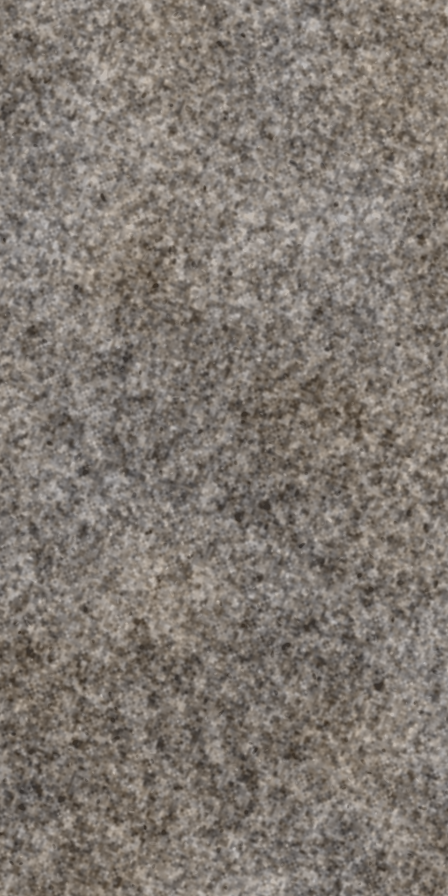
Reproduce this texture procedurally as a WebGL 2 fragment shader.

```glsl
#version 300 es
precision highp float;

// Weathered granite: fine mineral grain over soft cloudy stains.
// Rotated value-noise layers set the tone, jittered cells add dark pits and
// pale flecks, and a slow warm/cool noise tints the grey.

uniform vec2 u_resolution;
out vec4 fragColor;

// Frequencies are counts per canvas width; amplitudes are in tone units.
const vec3 STONE = vec3(0.502, 0.471, 0.441);
const float FINE_FREQ = 150.0, FINE_AMP = 0.22;
const float GRAIN_FREQ = 82.0, GRAIN_AMP = 0.27;
const float CLUMP_FREQ = 34.0, CLUMP_AMP = 0.15;
const float PATCH_FREQ = 10.0, PATCH_AMP = 0.08;
const float STAIN_FREQ = 2.8, STAIN_AMP = 0.10;
const float PIT_FREQ = 24.0, PIT_SHARE = 0.30, PIT_DEPTH = 0.13;
const float FLECK_FREQ = 36.0, FLECK_SHARE = 0.25, FLECK_LIFT = 0.08;
const float GRAIN_TINT = 0.035, STAIN_TINT = 0.030;
const float TONE_MIN = -0.27, TONE_MAX = 0.25;

// Integer hash: two random values in 0..1 per lattice cell.
vec2 hash2(vec2 cell, float seed) {
    uvec3 v = uvec3(ivec3(vec3(cell, seed)) + 4096);
    v = v * 1664525u + 1013904223u;
    v.x += v.y * v.z; v.y += v.z * v.x; v.z += v.x * v.y;
    v ^= v >> 16u;
    v.x += v.y * v.z; v.y += v.z * v.x;
    return vec2(v.xy >> 8u) / 16777216.0;
}

// Value noise in -0.5..0.5.
float noise(vec2 p, float seed) {
    vec2 cell = floor(p), f = fract(p);
    f = f * f * (3.0 - 2.0 * f);
    float bottom = mix(hash2(cell, seed).x, hash2(cell + vec2(1, 0), seed).x, f.x);
    float top = mix(hash2(cell + vec2(0, 1), seed).x, hash2(cell + vec2(1, 1), seed).x, f.x);
    return mix(bottom, top, f.y) - 0.5;
}

vec2 rotate(vec2 p, float angle) {
    float c = cos(angle), s = sin(angle);
    return vec2(c * p.x - s * p.y, s * p.x + c * p.y);
}

// Coverage of soft round spots, one candidate per cell.
float spots(vec2 p, float share, float seed) {
    vec2 home = floor(p);
    float cover = 0.0;
    for (int y = -1; y <= 1; y++) {
        for (int x = -1; x <= 1; x++) {
            vec2 cell = home + vec2(x, y);
            vec2 center = cell + hash2(cell, seed);
            vec2 traits = hash2(cell, seed + 1.0);
            float radius = mix(0.12, 0.36, traits.y * traits.y);
            float spot = 1.0 - smoothstep(0.4 * radius, 1.3 * radius, distance(p, center));
            cover = max(cover, spot * step(traits.x, share));
        }
    }
    return cover;
}

void main() {
    vec2 p = gl_FragCoord.xy / u_resolution.x;

    // Tone, from fine grain to broad stains
    float tone = FINE_AMP * noise(rotate(p, 0.4) * FINE_FREQ, 1.0)
               + GRAIN_AMP * noise(rotate(p, 1.1) * GRAIN_FREQ, 2.0)
               + CLUMP_AMP * noise(rotate(p, 0.7) * CLUMP_FREQ, 3.0)
               + PATCH_AMP * noise(rotate(p, 0.3) * PATCH_FREQ, 4.0)
               + STAIN_AMP * noise(rotate(p, 0.9) * STAIN_FREQ, 5.0);

    // Pits and flecks, with outlines bent by noise
    vec2 bend = 0.012 * vec2(noise(p * 60.0, 6.0), noise(p * 60.0, 7.0));
    tone -= PIT_DEPTH * spots((p + bend) * PIT_FREQ, PIT_SHARE, 10.0);
    tone += FLECK_LIFT * spots((p - bend) * FLECK_FREQ, FLECK_SHARE, 20.0);
    tone = clamp(tone, TONE_MIN, TONE_MAX);

    // Warm and cool minerals
    float warmth = GRAIN_TINT * noise(rotate(p, 0.6) * GRAIN_FREQ, 8.0)
                 + STAIN_TINT * noise(rotate(p, 0.2) * STAIN_FREQ * 1.5, 9.0);
    vec3 color = STONE + tone + warmth * vec3(0.7, 0.0, -1.0);
    fragColor = vec4(clamp(color, 0.0, 1.0), 1.0);
}
```
